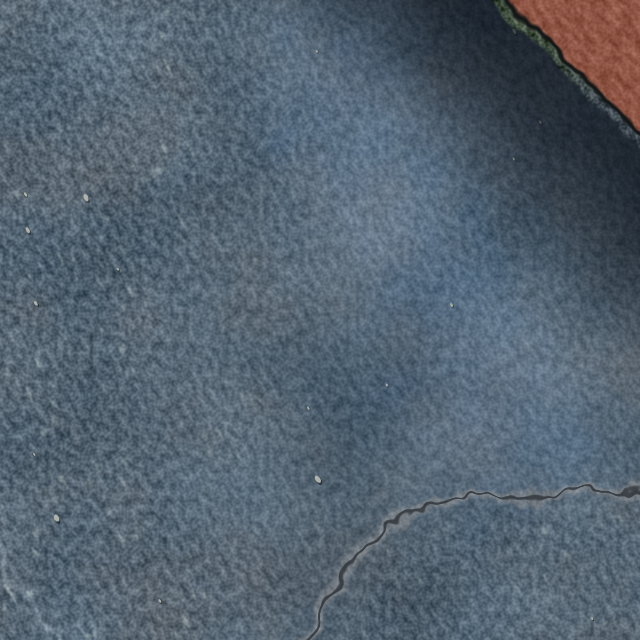
A WebGL 2 fragment shader for this texture:

```glsl
#version 300 es
precision highp float;
// Weathered blue-grey slab: layered gradient noise for grain and worn flecks,
// a jagged pale-lipped crack from a warped curve, scattered stone chips, and
// a shaded mossy border with a red clay corner from a signed distance.
#define SLAB_COLOR vec3(0.328, 0.388, 0.440)
#define CLAY_COLOR vec3(0.555, 0.330, 0.268)
#define LIP_COLOR vec3(0.50, 0.52, 0.54)
#define GRAIN_SCALE 105.0
#define GRAIN_CONTRAST 0.15
#define FLECK_STRENGTH 0.22
#define SHADE_WIDTH 0.32
#define SHADE_DEPTH 0.63
#define CORNER_OFFSET 1.794
#define CRACK_HEIGHT 0.232
#define CHIP_GRID 9.0
#define CHIP_SHARE 0.22

uniform vec2 u_resolution;
out vec4 fragColor;

// Axes across and along the wear direction
const mat2 streakFrame = mat2(0.87, 0.5, 0.5, -0.87);

vec2 hash2(vec2 cell) {
    uvec2 q = uvec2(ivec2(cell)) * uvec2(1597334673u, 3812015801u);
    uint n = (q.x ^ q.y) * 1597334673u;
    n = (n ^ (n >> 15)) * 2246822519u;
    n ^= n >> 13;
    return vec2(n & 65535u, n >> 16) / 65535.0;
}

float gradientAt(vec2 cell, vec2 offset) {
    float angle = 6.28318 * hash2(cell).x;
    return dot(vec2(cos(angle), sin(angle)), offset);
}

float gradientNoise(vec2 p) {
    vec2 i = floor(p), f = fract(p), e = vec2(1.0, 0.0);
    vec2 w = f * f * f * (f * (f * 6.0 - 15.0) + 10.0);
    return mix(mix(gradientAt(i, f), gradientAt(i + e, f - e), w.x),
               mix(gradientAt(i + e.yx, f - e.yx), gradientAt(i + 1.0, f - 1.0), w.x), w.y);
}

float fbm(vec2 p) {
    float sum = 0.0, amp = 0.5;
    for (int k = 0; k < 4; k++) {
        sum += amp * gradientNoise(p);
        p = mat2(1.6, 1.2, -1.2, 1.6) * p + 11.3;
        amp *= 0.5;
    }
    return sum;
}

float segmentDistance(vec2 p, vec2 a, vec2 b) {
    vec2 ab = b - a;
    return length(p - a - ab * clamp(dot(p - a, ab) / dot(ab, ab), 0.0, 1.0));
}

// Signed distance to the crack curve, positive above it
float crackDistance(vec2 p) {
    float decay = exp(-11.0 * (p.x - 0.48));
    float slope = 11.0 * CRACK_HEIGHT * decay;
    return (p.y - CRACK_HEIGHT * (1.0 - decay)) / sqrt(1.0 + slope * slope);
}

void main() {
    vec2 uv = gl_FragCoord.xy / u_resolution.y;
    float px = 1.0 / u_resolution.y;
    vec2 streak = streakFrame * uv;
    vec2 warp = vec2(gradientNoise(uv * 17.0), gradientNoise(uv * 17.0 + 40.0));
    vec2 fineWarp = vec2(gradientNoise(uv * 48.0 + 9.0), gradientNoise(uv * 48.0 + 70.0));
    float crack = crackDistance(uv + 0.026 * warp + 0.010 * fineWarp);

    // Broad stains and the bluish diagonal haze
    vec3 color = SLAB_COLOR + 0.16 * fbm(uv * 4.0 + 3.0);
    color += vec3(0.05, 0.0, -0.04) * fbm(uv * 6.0 + 30.0);
    float haze = segmentDistance(uv + 0.08 * warp, vec2(0.53, 0.86), vec2(0.80, 0.33)) / 0.13;
    color += vec3(0.030, 0.050, 0.075) * exp(-haze * haze);

    // Grain and worn flecks, stronger to the left and below the crack
    float below = (1.0 - smoothstep(-0.06, 0.0, crack)) * smoothstep(0.45, 0.55, uv.x);
    float wear = max(1.0 - smoothstep(0.15, 0.62, uv.x + 0.25 * fbm(uv * 5.0)), 0.7 * below);
    float grain = gradientNoise(streak * GRAIN_SCALE * vec2(1.0, 0.6))
                + 0.75 * gradientNoise(uv * GRAIN_SCALE * 1.9);
    color += GRAIN_CONTRAST * mix(0.75, 1.15, wear) * grain;
    float patches = smoothstep(-0.25, 0.4, gradientNoise(uv * 9.0 + 5.0));
    float fleck = smoothstep(0.2, 0.65, gradientNoise(streak * vec2(88.0, 38.0) + 17.0));
    color += wear * (FLECK_STRENGTH * vec3(1.0, 1.0, 0.82) * fleck * patches + 0.016);

    // Crack with pale lips, and a faint healed vein
    float lip = 1.0 - smoothstep(0.004, 0.015, abs(crack));
    color = mix(color, LIP_COLOR + 0.10 * grain, 0.75 * lip);
    float core = 1.0 - smoothstep(0.001, 0.0022 + px, abs(crack + 0.01 * fineWarp.x));
    color = mix(color, vec3(0.17, 0.19, 0.21), 0.8 * core);
    float vein = segmentDistance(uv + 0.03 * warp, vec2(-0.02, 0.16), vec2(0.10, -0.02));
    color += 0.09 * (1.0 - smoothstep(0.001, 0.007, vein));

    // Scattered chips, each with a small shadow on its lower right
    vec2 cell = floor(uv * CHIP_GRID), kind = hash2(cell + 90.0);
    vec2 local = (fract(uv * CHIP_GRID) - 0.2 - 0.6 * hash2(cell + 50.0)) / CHIP_GRID;
    float size = mix(0.0025, 0.0065, kind.y * kind.y), present = step(kind.x, CHIP_SHARE);
    vec2 squeeze = vec2(1.7, 1.0);
    float body = length(streakFrame * local * squeeze + 0.003 * fineWarp) - size;
    float shadow = length(streakFrame * (local - vec2(0.3, -0.4) * size) * squeeze) - size;
    color *= 1.0 - 0.45 * present * (1.0 - smoothstep(-0.001, 0.002, shadow));
    color = mix(color, vec3(0.74, 0.75, 0.71), 0.9 * present * (1.0 - smoothstep(-px, px, body)));

    // Shade deepening towards the border, then moss, dark seam and clay
    float edge = (uv.x + uv.y - CORNER_OFFSET) * 0.7071 + 0.009 * warp.x + 0.006 * fineWarp.y;
    color *= 1.0 - vec3(1.0, 0.96, 0.90) * SHADE_DEPTH * smoothstep(-SHADE_WIDTH, -0.02, edge);
    vec3 moss = mix(vec3(0.27, 0.31, 0.34), vec3(0.27, 0.33, 0.25), smoothstep(0.82, 0.94, uv.y));
    color = mix(color, moss + 0.28 * grain, 0.85 * smoothstep(-0.022, -0.015, edge));
    color = mix(color, vec3(0.08, 0.09, 0.09), smoothstep(-0.009, -0.003, edge));
    float ridges = gradientNoise(vec2(uv.x + uv.y, uv.x - uv.y) * vec2(75.0, 22.0));
    vec3 clay = CLAY_COLOR + 0.10 * grain + 0.09 * ridges;
    fragColor = vec4(clamp(mix(color, clay, smoothstep(-px, 0.003 + px, edge)), 0.0, 1.0), 1.0);
}
```
